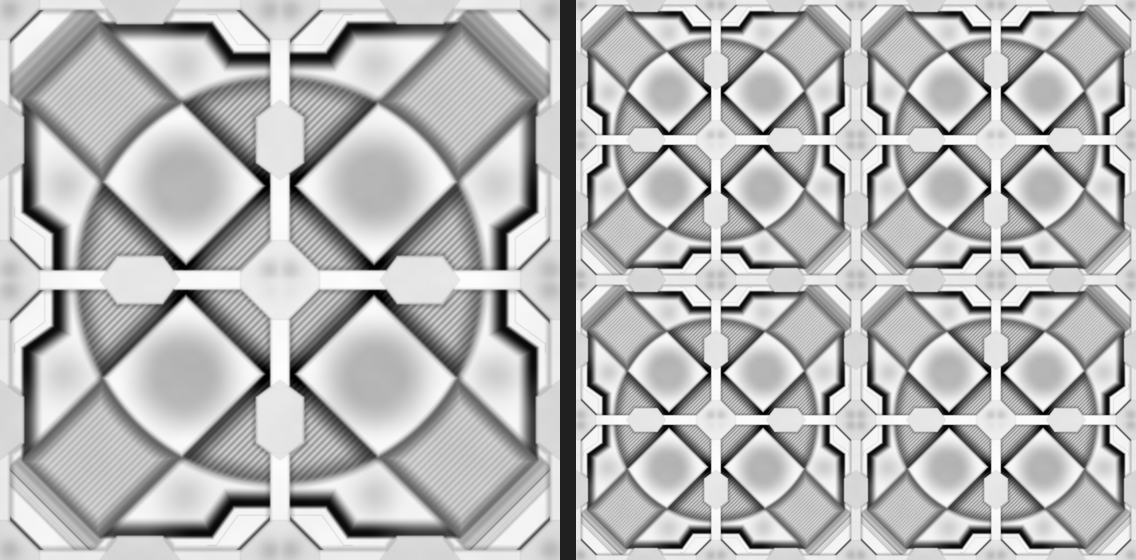
Left: one tile. Right: repeated 2 by 2.
Write a WebGL 2 fragment shader that draws this texture map.

```glsl
#version 300 es
precision highp float;
// Grey occlusion map of a mechanical panel: four mirrored bays in a raised frame.
// Each bay is folded onto one quadrant, then split by a centred disc and a
// diagonal strip into plates, hatched recesses and a stepped groove.
uniform vec2 u_resolution;
out vec4 fragColor;

float hash(vec2 cell) {
  return fract(sin(dot(cell, vec2(127.1, 311.7))) * 43758.5453);
}

// Value noise on a lattice that wraps after "period" cells.
float wrapNoise(vec2 uv, float period) {
  vec2 p = uv * period, i = floor(p), f = fract(p);
  f = f * f * (3.0 - 2.0 * f);
  float a = hash(mod(i, period));
  float b = hash(mod(i + vec2(1, 0), period));
  float c = hash(mod(i + vec2(0, 1), period));
  float d = hash(mod(i + vec2(1, 1), period));
  return mix(mix(a, b, f.x), mix(c, d, f.x), f.y);
}

// Coverage of the inside of a signed distance, with a blurred border.
float blend(float dist, float blur) {
  float soft = max(blur, 0.75 / u_resolution.y);
  return 1.0 - smoothstep(-soft, soft, dist);
}

float fill(float dist) {
  return blend(dist, 0.002);
}

// Shade rising from "low" at a contact edge to 1 at "reach".
float occlusion(float dist, float reach, float low) {
  return mix(low, 1.0, smoothstep(0.0, reach, dist));
}

// Round soft spot of height 1.
float spot(vec2 offset, float radius) {
  return exp(-dot(offset, offset) / (radius * radius));
}

void main() {
  vec2 uv = gl_FragCoord.xy / u_resolution;
  vec2 q = abs(uv - 0.5);
  float near = min(q.x, q.y), far = max(q.x, q.y);
  float sum = q.x + q.y, diff = far - near;
  float disc = length(q) - 0.361;
  float strip = (diff - 0.141) / 1.414;
  float plate = max(strip, (0.195 - sum) / 1.414);
  float hatch = sin(6.28318 * 76.0 * (uv.x - uv.y));
  float lower = step(uv.y, 0.5);

  // Outer plates with a soft dent and a grey rim along the disc
  float outer = 0.96 - 0.15 * spot(vec2(far - 0.385, near - 0.17), 0.04);
  outer *= occlusion(disc, 0.016, 0.7) * occlusion(strip, 0.012, 0.7);

  // Stepped black groove, fading along its long side
  float ramp = (far - 0.398 - 1.385 * (near - 0.086)) / 1.7;
  float groove = max(far - 0.452, min(far - 0.398, ramp));
  float grooveDark = smoothstep(-0.03, 0.0, groove) * (1.0 - smoothstep(0.003, 0.013, groove));
  grooveDark *= mix(1.0, 0.75, smoothstep(0.15, 0.25, near));
  outer = mix(outer, 0.04, grooveDark);
  outer -= 0.1 * fill(abs(groove - 0.022) - 0.001) * fill(near - 0.13);

  // Hatched recesses inside the disc, darkest at the bay corners
  float depth = smoothstep(-0.004, 0.045, plate) * occlusion(-disc, 0.04, 0.45);
  float recess = mix(0.2, 0.71, depth) + hatch * mix(0.02, 0.1, depth);
  recess -= 0.3 * spot(vec2(far - 0.175, near - 0.02), 0.04);
  float shade = mix(outer, recess, blend(disc, 0.006));

  // Hatched square on the strip outside the disc
  float squareEdge = min(min(-strip, disc), (0.79 - sum) / 1.414);
  float lit = smoothstep(0.0, 0.035, squareEdge);
  float square = mix(0.38, 0.77, lit) + hatch * 0.05 * lit;
  shade = mix(shade, square, blend(max(strip, -disc), 0.004));

  // Corner bars: soft above, crisper and lighter below
  float bar = (sum - 0.781) / 0.063;
  float bars = mix(0.5 + 0.22 * bar, 0.6 + 0.28 * bar, lower);
  bars += 0.03 * sin(bar * 18.85);
  bars -= lower * 0.2 * fill(abs(sum - 0.821) - 0.002);
  float bevel = max(diff - 0.148, 0.783 - sum);
  shade = mix(shade, bars, blend(bevel, 0.006));
  float panel = max(diff - 0.132, 0.844 - sum) / 1.414;
  shade = mix(shade, 0.96 * occlusion(-panel, 0.008, 0.75), blend(panel, 0.003));

  // Central bay plate: white rim around a grey hollow
  float bay = max(plate, disc);
  float hollow = 1.0 - smoothstep(0.042, 0.122, length(q - 0.172));
  float cushion = mix(0.97, 0.71, hollow) * occlusion(-bay, 0.01, 0.75);
  shade = mix(shade, cushion, blend(bay, 0.004));

  // Frame: bars, chamfered side lugs and octagonal joints every half canvas
  vec2 w = min(q, 0.5 - q);
  float lo = min(w.x, w.y), hi = max(w.x, w.y);
  float lug = max(lo - 0.043, (0.177 - hi + 0.75 * lo) / 1.25);
  float joint = max(hi - 0.071, (w.x + w.y - 0.087) / 1.414);
  float frame = min(min(lo - 0.0175, lug), joint);
  shade *= occlusion(frame, 0.012, 0.78);

  // Dark cut along the joint chamfers at the rim
  float cut = blend(abs(joint - 0.003) - 0.003, 0.003) * fill(0.017 - lo) * step(0.3, far);
  shade = mix(shade, 0.2, 0.75 * cut);

  // Frame tones, with shallow dimples that fade in the lower joints
  float metal = mix(0.98, 0.9, fill(lug));
  float dimple = spot(w - 0.018, 0.02) * mix(0.14, 0.04, smoothstep(0.51, 0.49, uv.y) * step(far, 0.25));
  metal = mix(metal, 0.93 - dimple, fill(joint));
  metal -= 0.05 * fill(abs(hi - 0.071) - 0.001) * fill(lo - 0.0175);
  metal -= 0.06 * smoothstep(0.35, 0.5, far);
  metal *= occlusion(-frame, 0.006, 0.88);
  shade = mix(shade, metal, blend(frame, 0.0025));

  // Faint clouding that wraps with the tile
  shade += 0.02 * (wrapNoise(uv, 24.0) - 0.5) + 0.01 * (wrapNoise(uv, 64.0) - 0.5);
  fragColor = vec4(vec3(clamp(shade, 0.0, 1.0)), 1.0);
}
```
